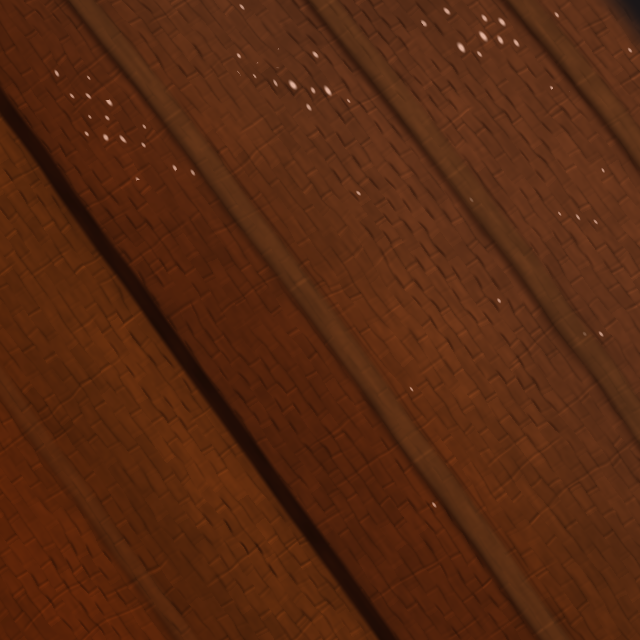
This texture is drawn by a WebGL 1 fragment shader. Its source:

```glsl
precision highp float;
uniform vec2 u_resolution;

const vec2 ALONG = vec2(0.583, -0.813);
const vec2 ACROSS = vec2(0.813, 0.583);
const vec2 STRAND = vec2(0.043, 0.0195);
const float RIB_START = 0.238;
const float RIB_PITCH = 0.254;

const vec3 AMBER = vec3(0.355, 0.162, 0.050);
const vec3 RUST = vec3(0.308, 0.128, 0.042);
const vec3 DUSK = vec3(0.375, 0.197, 0.108);
const vec3 EMBER = vec3(0.340, 0.132, 0.032);
const vec3 CANE = vec3(0.365, 0.210, 0.100);
const vec3 GROOVE = vec3(0.12, 0.045, 0.018);
const vec3 GLINT = vec3(0.92, 0.74, 0.66);
const vec3 CORNER = vec3(0.10, 0.085, 0.09);

float hash(vec2 p) {
    vec3 q = fract(vec3(p.xyx) * 0.1031);
    q += dot(q, q.yzx + 33.33);
    return fract((q.x + q.y) * q.z);
}

float noise(vec2 p) {
    vec2 i = floor(p);
    vec2 f = fract(p);
    f = f * f * (3.0 - 2.0 * f);
    float low = mix(hash(i), hash(i + vec2(1.0, 0.0)), f.x);
    float high = mix(hash(i + vec2(0.0, 1.0)), hash(i + 1.0), f.x);
    return mix(low, high, f.y);
}

// Soft band of the given half width around zero
float band(float d, float halfWidth, float blur) {
    return 1.0 - smoothstep(halfWidth - blur, halfWidth + blur, abs(d));
}

// Broad warm and cool light over the panels
vec3 panelColor(vec2 p, vec2 s) {
    vec3 c = mix(AMBER, EMBER, 1.0 - smoothstep(0.10, 0.40, s.y));
    float shade = smoothstep(0.48, 0.51, s.y) * (1.0 - smoothstep(0.62, 0.84, s.y));
    c = mix(c, RUST, shade);
    float cool = smoothstep(0.55, 1.05, s.y + 0.22 * (p.y - 0.5));
    c = mix(c, DUSK, cool * 0.85);
    return c * (0.89 + 0.22 * noise(s * vec2(4.0, 7.0) + 3.0));
}

// Bright flecks gathered on the crown of each upper panel
vec3 addGlint(vec3 c, vec2 s, vec2 d, vec2 id) {
    float crown = cos(6.28319 * (s.y - 0.615) / 0.28);
    float reach = s.x - (0.38 * s.y - 0.78);
    float cluster = exp(-reach * reach / 0.007) * smoothstep(0.0, 0.9, crown);
    float stray = 0.035 * smoothstep(0.62, 0.74, s.y) * band(s.x + 0.1, 0.35, 0.15);
    float lit = step(1.0 - 0.6 * cluster - stray, hash(id + 89.0));
    lit *= smoothstep(0.52, 0.56, s.y);
    float size = mix(0.4, 1.0, hash(id + 11.0) * (0.4 + 0.6 * cluster));
    float spot = 1.0 - smoothstep(0.25, 1.0, length(d / (vec2(0.013, 0.006) * size)));
    return mix(c, GLINT, lit * spot * (0.45 + 0.5 * size));
}

// Staggered strands with slits, seams and cross ties
vec3 weave(vec3 base, vec2 s) {
    vec2 w = s + 0.010 * (vec2(noise(s * 14.0), noise(s * 11.0 + 40.0)) - 0.5);
    w += 0.004 * (vec2(noise(s * 45.0 + 9.0), noise(s * 38.0 + 70.0)) - 0.5);
    float row = floor(w.y / STRAND.y);
    float shift = mod(row, 2.0) * 0.5 + 0.28 * hash(vec2(row + 60.0, 7.0));
    vec2 g = vec2(w.x / STRAND.x + shift, w.y / STRAND.y);
    vec2 id = floor(g) + 100.0;
    vec2 f = fract(g);
    vec2 d = (f - 0.5) * STRAND;

    float tone = 0.95 + 0.10 * hash(id);
    float fibre = 0.94 + 0.12 * noise(s * vec2(38.0, 150.0));
    vec3 c = base * tone * fibre;

    // Faint lengthwise seams broken into dashes, opening into slits in places
    float edge = min(f.y, 1.0 - f.y) * STRAND.y;
    float dash = smoothstep(0.3, 0.75, noise(vec2(w.x * 32.0, floor(g.y + 0.5) * 5.3 + 80.0)));
    c *= 1.0 - 0.20 * dash * band(edge, 0.0012, 0.0026);
    float patches = smoothstep(0.42, 0.8, noise(s * vec2(5.0, 9.0) + 17.0));
    vec2 torn = (s - vec2(0.12, 0.40)) / vec2(0.14, 0.045);
    patches = max(patches * 0.75, 1.2 * exp(-dot(torn, torn)));
    float slit = band(d.y + 0.0078, 0.0016, 0.0024) * band(d.x, 0.011, 0.006);
    float open = step(0.42, hash(id + 31.0)) * (0.06 + 0.55 * patches);
    c = mix(c, GROOVE, slit * open);

    // Short ties on single strands
    float tied = 0.2 + 0.8 * smoothstep(0.35, 1.0, hash(id + 53.0));
    float tie = band(d.x - 0.0165, 0.0012, 0.0026);
    float under = band(d.x - 0.0122, 0.0014, 0.0030);
    c *= (1.0 + 0.17 * tie * tied) * (1.0 - 0.19 * under * tied);

    // Longer ties that run over several strands
    float course = w.x / 0.036 + 0.5 * noise(s * vec2(3.0, 8.0) + 55.0);
    float span = smoothstep(0.60, 0.80, noise(vec2(floor(course) * 7.7 + 400.0, s.y * 15.0)));
    float across = (fract(course) - 0.5) * 0.036;
    c *= 1.0 + span * (0.17 * band(across, 0.0012, 0.0024) - 0.14 * band(across + 0.004, 0.0014, 0.003));
    return addGlint(c, s, d, id);
}

// Rounded cane with a shadow on its lower side and pale joints
vec3 addCane(vec3 c, vec2 s, float center, float radius, float strength) {
    float d = s.y - center + 0.007 * (noise(vec2(s.x * 9.0, center * 50.0)) - 0.5);
    float shadow = exp(-pow((d + radius * 1.05) / (radius * 0.42), 2.0));
    float depth = 0.35 + 0.45 * noise(vec2(s.x * 6.0, center * 30.0));
    c = mix(c, GROOVE, shadow * strength * depth);
    float split = smoothstep(0.35, 0.7, noise(vec2(s.x * 9.0 + 20.0, center * 70.0)));
    c = mix(c, GROOVE, 0.35 * split * strength * band(d - radius * 1.25, 0.0016, 0.0028));
    float t = clamp(d / radius, -1.0, 1.0);
    float light = 0.70 + 0.30 * sqrt(1.0 - t * t) + 0.05 * t;
    float grain = 0.91 + 0.18 * noise(s * vec2(22.0, 130.0));
    float joint = band(fract((s.x + 0.179) / 0.33 + 0.5) - 0.5, 0.006, 0.009);
    vec3 cane = mix(c, CANE, 0.7) * light * grain * (1.0 + 0.18 * joint);
    return mix(c, cane, band(d, radius, 0.006) * strength);
}

// Open seam between two panels
vec3 addSeam(vec3 c, vec2 s, float center) {
    float d = s.y - center + 0.003 * (noise(vec2(s.x * 12.0, 5.0)) - 0.5);
    c *= 1.0 - 0.16 * exp(-d * d / 0.0008);
    vec3 hollow = GROOVE * (0.9 + 0.3 * noise(s * vec2(20.0, 120.0)));
    return mix(c, hollow, band(d, 0.0122, 0.0045));
}

void main() {
    vec2 p = gl_FragCoord.xy / u_resolution;
    vec2 s = vec2(dot(p, ALONG), dot(p, ACROSS));
    s.y += 0.02 * pow(p.y, 4.0) * smoothstep(0.5, 0.75, s.y);
    vec3 color = weave(panelColor(p, s), s);

    for (int i = 0; i < 5; i++) {
        float k = float(i);
        float center = RIB_START + RIB_PITCH * k;
        if (i == 1) {
            color = addSeam(color, s, center);
        } else {
            float middle = 1.0 - min(abs(k - 2.0), 1.0);
            float offset = mix(0.012 * step(2.5, k), -0.041, middle);
            float strength = mix(0.35, 0.85, step(1.5, k));
            color = addCane(color, s, center + offset, mix(0.014, 0.019, step(1.5, k)), strength);
        }
    }

    // Shaded far corner and fine surface grain
    color = mix(color, CORNER, smoothstep(1.35, 1.41, s.y));
    color *= 0.98 + 0.04 * noise(p * 150.0);
    gl_FragColor = vec4(color, 1.0);
}
```
